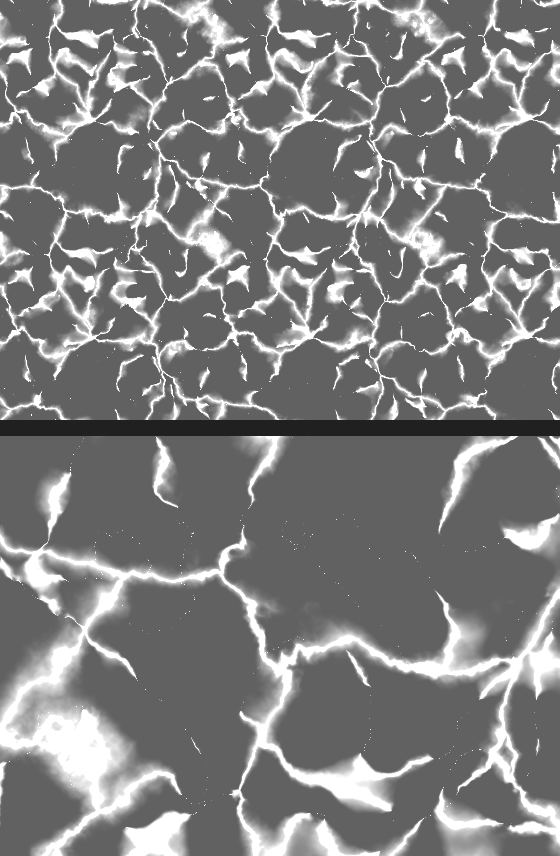
Top, the full canvas; bottom, a detail of the centre.
This texture is drawn by a Shadertoy shader. Its source:

```glsl
#define TILES 1.93        // pattern repeats per canvas height
#define CELLS 3.0         // web cells per repeat
#define BEND 0.10         // broad curving of the web
#define JAG 0.075         // size of the jagged kinks
#define GLOW 0.027        // halo reach
#define CORE 0.006        // bright filament reach
#define SPARKS 6.0        // loose spark frequency per repeat
#define GROUND vec3(0.38)
#define LIGHT vec3(1.0)

vec2 hash2(vec2 p) {
    vec3 h = fract(p.xyx * vec3(0.1031, 0.1030, 0.0973));
    h += dot(h, h.yzx + 33.33);
    return fract((h.xx + h.yz) * h.zy);
}

float cornerSlope(vec2 cell, vec2 offset, float period) {
    float angle = 6.2832 * hash2(mod(cell, period) + period).x;
    return dot(vec2(cos(angle), sin(angle)), offset);
}

// Gradient noise that wraps after the given number of cells
float noise(vec2 p, float period) {
    vec2 i = floor(p), f = p - i;
    vec2 u = f * f * f * (f * (f * 6.0 - 15.0) + 10.0);
    vec2 e = vec2(1.0, 0.0);
    return mix(mix(cornerSlope(i, f, period),
                   cornerSlope(i + e.xy, f - e.xy, period), u.x),
               mix(cornerSlope(i + e.yx, f - e.yx, period),
                   cornerSlope(i + e.xx, f - e.xx, period), u.x), u.y);
}

vec2 noise2(vec2 p, float period) {
    return vec2(noise(p, period), noise(p + vec2(17.3, 5.7), period));
}

// Creased noise: sharp kinks at several scales
vec2 jagged(vec2 p) {
    vec2 sum = vec2(0.0);
    float size = 1.0, frequency = 5.0;
    for (int i = 0; i < 5; i++) {
        sum += size * abs(noise2(p * frequency + float(i) * 3.7, 997.0));
        size *= 0.5;
        frequency *= 2.0;
    }
    return sum;
}

vec2 seedPoint(vec2 cell) {
    return cell + 0.05 + 0.9 * hash2(mod(cell, CELLS) + 41.0);
}

// Distance to the nearest border between wrapped Voronoi cells
float webDistance(vec2 p) {
    p *= CELLS;
    vec2 home = floor(p), nearest = vec2(9.0);
    for (int y = -1; y <= 1; y++)
    for (int x = -1; x <= 1; x++) {
        vec2 r = seedPoint(home + vec2(x, y)) - p;
        if (dot(r, r) < dot(nearest, nearest)) nearest = r;
    }
    float d = 9.0;
    for (int y = -2; y <= 2; y++)
    for (int x = -2; x <= 2; x++) {
        vec2 r = seedPoint(home + vec2(x, y)) - p;
        vec2 gap = r - nearest;
        if (dot(gap, gap) > 1e-4)
            d = min(d, dot(0.5 * (r + nearest), normalize(gap)));
    }
    return d / CELLS;
}

// Thin filament inside a halo; zero strength removes both
float bolt(float d, float strength) {
    float halo = max(1.0 - d / (GLOW * strength + 1e-4), 0.0);
    float core = 1.0 - smoothstep(0.0, CORE, d);
    return 1.1 * halo * halo + 0.75 * core * smoothstep(0.0, 0.4, strength);
}

void mainImage(out vec4 fragColor, in vec2 fragCoord) {
    vec2 p = fragCoord / iResolution.y * TILES;
    vec2 kinks = JAG * jagged(p);
    vec2 q = p + BEND * noise2(p * 4.0, 4.0) + kinks;

    // Main web, swelling and fading along its length
    float webStrength = clamp(1.0 + 2.4 * noise(p * 7.0 + 2.4, 7.0)
                                  + 1.0 * noise(p * 3.0 + 7.6, 3.0), 0.0, 2.0);
    float light = bolt(webDistance(q), webStrength);

    // Short loose sparks, gathered in patches
    float sparkStrength = clamp(3.0 * noise(p * 11.0 + 5.3, 11.0)
                              + 2.0 * noise(p * 2.0 + 0.4, 2.0) - 0.2, 0.0, 1.3);
    float sparkDistance = abs(noise(q * SPARKS + 3.1, SPARKS)) / (1.4 * SPARKS);
    light += bolt(sparkDistance, sparkStrength);

    fragColor = vec4(mix(GROUND, LIGHT, min(light, 1.0)), 1.0);
}
```
